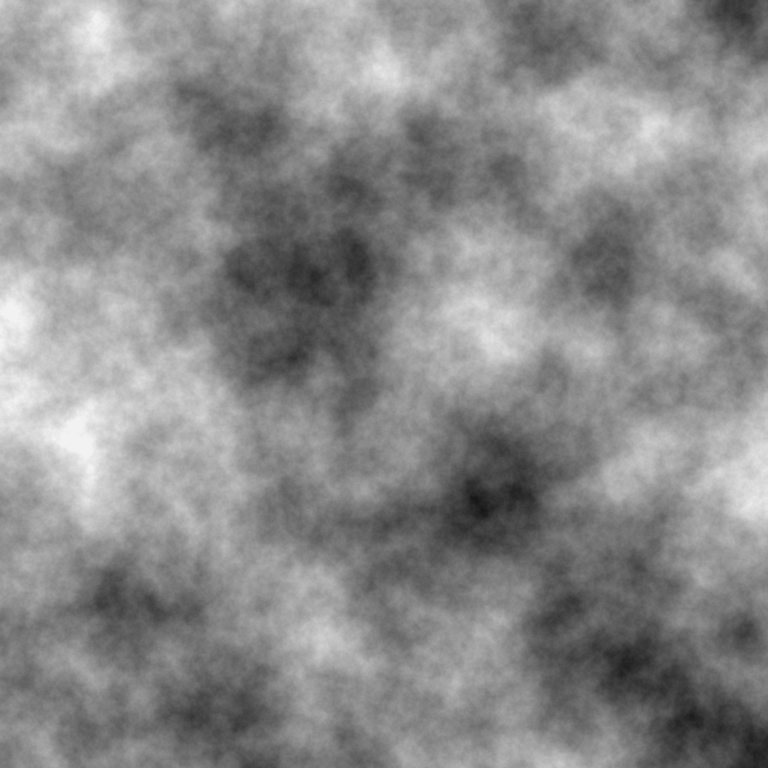
Reproduce this texture procedurally as a Shadertoy shader.

```glsl
// Soft grey cloud: fractal sum of gradient noise, from broad patches down
// to fine mottling, over a gentle slope of light that is brightest at the
// upper left. All lengths are fractions of the canvas height.

const float BASE_FREQUENCY = 3.0;   // broad patches across the canvas
const int   OCTAVES        = 8;
const float LACUNARITY     = 2.03;
const float GAIN           = 0.63;  // strength of each finer octave
const float MEAN_GREY      = 0.535;
const float CONTRAST       = 0.47;
const vec2  LIGHT_SLOPE    = vec2(-0.06, 0.22);
const vec2  GREY_RANGE     = vec2(0.06, 0.95);
const float OCTAVE_TURN    = 0.65;  // radians between octaves
const float TAU            = 6.2831853;

// Integer hash of a lattice point, from 0 to 1
float hash(ivec2 cell) {
    uvec2 q = uvec2(cell) * uvec2(1597334673u, 3812015801u);
    uint h = q.x ^ q.y;
    h = (h ^ (h >> 16)) * 2146121005u;
    h = (h ^ (h >> 15)) * 2221713035u;
    h ^= h >> 16;
    return float(h >> 8) / 16777216.0;
}

// Dot product of a random unit gradient and the offset from its corner
float cornerSlope(ivec2 cell, vec2 offset) {
    float angle = TAU * hash(cell);
    return dot(vec2(cos(angle), sin(angle)), offset);
}

// Gradient noise with quintic blending, centred on zero
float gradientNoise(vec2 p) {
    ivec2 cell = ivec2(floor(p));
    vec2 f = fract(p);
    vec2 blend = f * f * f * (f * (f * 6.0 - 15.0) + 10.0);
    float bottom = mix(cornerSlope(cell, f),
                       cornerSlope(cell + ivec2(1, 0), f - vec2(1, 0)), blend.x);
    float top = mix(cornerSlope(cell + ivec2(0, 1), f - vec2(0, 1)),
                    cornerSlope(cell + ivec2(1, 1), f - vec2(1, 1)), blend.x);
    return mix(bottom, top, blend.y);
}

// Octaves are turned and shifted so their lattices never line up
float cloudNoise(vec2 p) {
    float c = cos(OCTAVE_TURN), s = sin(OCTAVE_TURN);
    mat2 nextOctave = LACUNARITY * mat2(c, s, -s, c);
    float total = 0.0, amplitude = 1.0;
    for (int i = 0; i < OCTAVES; i++) {
        total += amplitude * gradientNoise(p);
        p = nextOctave * p + vec2(17.3, 41.7);
        amplitude *= GAIN;
    }
    return total;
}

void mainImage(out vec4 fragColor, in vec2 fragCoord) {
    vec2 uv = fragCoord / iResolution.y;
    vec2 fromCentre = fragCoord / iResolution.xy - 0.5;

    // Cloud density over the slope of light
    float grey = MEAN_GREY + dot(LIGHT_SLOPE, fromCentre)
               + CONTRAST * cloudNoise(uv * BASE_FREQUENCY + vec2(5.4, 9.2));

    fragColor = vec4(vec3(clamp(grey, GREY_RANGE.x, GREY_RANGE.y)), 1.0);
}
```
